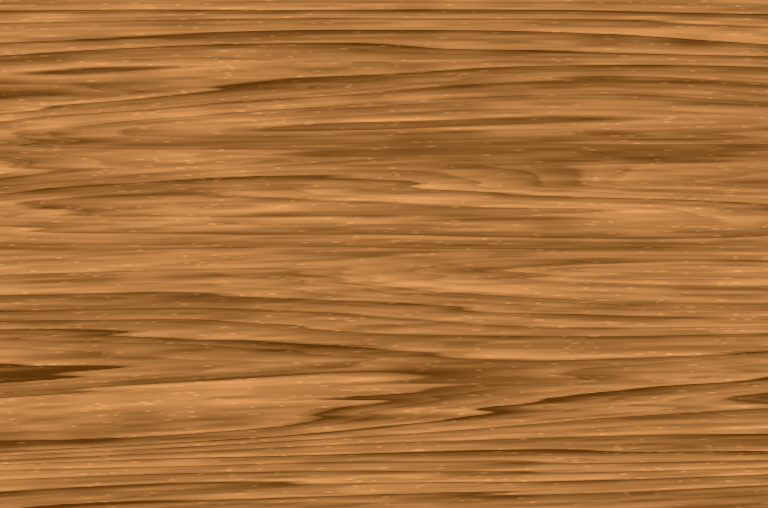
Reproduce this texture procedurally as a Shadertoy shader.

```glsl
// Polished wood plank with long horizontal grain, cathedral tips and pale flecks.
#define RINGS 18.0          // growth rings over the plank height
#define WAVER 8.5           // how far the rings bend into closed tips
#define FRAY 0.34           // raggedness of the ring edges
#define RING_DEPTH 0.96     // darkness of the late wood
#define FIBRE_DEPTH 0.50    // contrast of the fine fibres
#define FLECK_SHARE 0.13    // share of cells holding a pale fleck
#define FLECK_GLOW 0.22
#define BASE_TONE 0.70
#define DARK_WOOD vec3(0.38, 0.215, 0.04)
#define PALE_WOOD vec3(0.84, 0.585, 0.345)

float hash(vec2 p) {
    vec3 q = fract(p.xyx * 0.1031);
    q += dot(q, q.yzx + 33.33);
    return fract((q.x + q.y) * q.z);
}

float noise(vec2 p) {
    vec2 cell = floor(p), f = fract(p);
    f = f * f * f * (f * (f * 6.0 - 15.0) + 10.0);
    float low = mix(hash(cell), hash(cell + vec2(1, 0)), f.x);
    float high = mix(hash(cell + vec2(0, 1)), hash(cell + vec2(1, 1)), f.x);
    return mix(low, high, f.y);
}

// Growth field whose level lines are the rings
float growth(vec2 p) {
    float bend = noise(vec2(p.x * 0.4 + 3.7, p.y * 6.5 + p.x * 0.2 + 11.0));
    bend += 0.35 * noise(vec2(p.x * 0.65 + 21.0, p.y * 15.0 - p.x * 0.3 + 5.0));
    float fray = noise(vec2(p.x * 1.8, p.y * 100.0)) - 0.5;
    return RINGS * p.y + WAVER * bend + FRAY * fray;
}

// x: late wood darkening slowly to a crisp edge, y: pale early wood after it
vec2 ringProfile(float g) {
    float r = fract(g);
    float edge = clamp(fwidth(g) * 1.2, 0.06, 0.45);
    float strength = mix(0.25, 1.0, hash(vec2(floor(g), 7.0)));
    float late = r * r * r * (1.0 - smoothstep(1.0 - edge, 1.0, r));
    float early = exp(-6.0 * r) * smoothstep(0.0, edge, r);
    return vec2(late, early) * strength;
}

// Short pale dashes, at most one per cell of a staggered grid
float flecks(vec2 p) {
    vec2 q = p * vec2(34.0, 210.0);
    float row = floor(q.y);
    q.x += 17.0 * hash(vec2(row, 3.0));
    vec2 cell = vec2(floor(q.x), row);
    vec2 d = abs(fract(q) - 0.5);
    float size = mix(0.2, 0.5, hash(cell + 41.0));
    float dash = (1.0 - smoothstep(size * 0.3, size, d.x))
               * (1.0 - smoothstep(0.2, 0.5, d.y));
    float glow = mix(0.4, 1.0, hash(cell + 77.0));
    return glow * dash * step(1.0 - FLECK_SHARE, hash(cell + 9.0));
}

void mainImage(out vec4 fragColor, in vec2 fragCoord) {
    vec2 p = fragCoord / iResolution.y;

    // Gentle upward drift of the grain, varying over the height
    p.y -= 0.05 * p.x * noise(vec2(p.x * 0.4, p.y * 2.5 + 2.0));

    // Main rings and thinner secondary lines
    float g = growth(p);
    vec2 ring = ringProfile(g);
    vec2 thin = ringProfile(g * 2.7 + 0.4);
    float tone = BASE_TONE - RING_DEPTH * ring.x + 0.28 * ring.y;
    tone += 0.16 * thin.y - 0.28 * thin.x;

    // Fibres from broad streaks to hair lines
    float streak = noise(vec2(p.x * 0.9, p.y * 27.0 + 60.0)) - 0.5;
    float fibre = noise(vec2(p.x * 2.5 + 8.0, p.y * 75.0)) - 0.5;
    float hair = noise(vec2(p.x * 11.0, p.y * 165.0 + 30.0)) - 0.5;
    tone += 0.30 * streak + FIBRE_DEPTH * (0.55 * fibre + 0.6 * hair);

    tone += FLECK_GLOW * flecks(p);
    fragColor = vec4(mix(DARK_WOOD, PALE_WOOD, clamp(tone, 0.0, 1.1)), 1.0);
}
```
